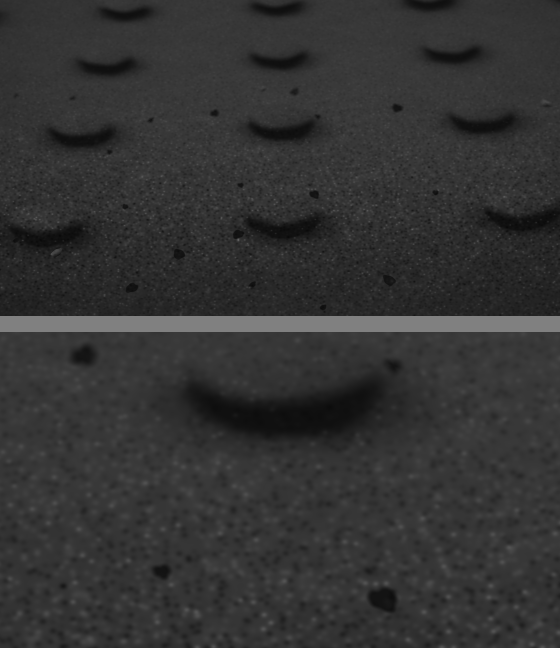
Top: the whole. Bottom: its middle third, enlarged.
This texture is drawn by a WebGL 2 fragment shader. Its source:

```glsl
#version 300 es
precision highp float;
// Dark gritty floor with rows of raised round studs receding into soft focus.
uniform vec2 u_resolution;
out vec4 outColor;

// Layout, in canvas heights
const vec2 FRONT_STUD = vec2(0.898, 0.315); // centre of the middle front stud
const float HORIZON = 1.863;                // distance from front row up to horizon
const float ROW_STEP = 0.19;                // depth added by each row
const float COLUMN_STEP = 0.755;            // stud spacing in the front row
const float ROW_TILT = 0.034;
const float ROW_DRIFT = -0.007;             // sideways shift of each row
const vec2 STUD_RADIUS = vec2(0.119, 0.070);
const vec2 DEBRIS_CELL = vec2(0.19, 0.42);
const float DEBRIS_CHANCE = 0.30;
const float GRAIN_SCALE = 115.0;

// Greys
const float FLOOR_FAR = 0.222;
const float FLOOR_NEAR = 0.150;
const float STUD_TOP = 0.215;
const float STUD_SIDE = 0.062;
const float CHIP = 0.06;
const float PEBBLE = 0.30;

vec2 hash2(vec2 p) {
    vec3 q = fract(p.xyx * vec3(0.1031, 0.1030, 0.0973));
    q += dot(q, q.yzx + 33.33);
    return fract((q.xx + q.yz) * q.zy);
}

// Cellular noise: x = smooth signed grain, y = strength of rare bright specks
vec2 cellular(vec2 p) {
    vec2 cell = floor(p), sum = vec2(0.0);
    for (int j = -1; j <= 1; j++)
        for (int i = -1; i <= 1; i++) {
            vec2 id = cell + vec2(i, j);
            vec2 d = id + hash2(id) - p;
            float value = hash2(id + 71.0).x;
            float near = exp(-5.0 * dot(d, d));
            sum += vec2((value - 0.5) * near, step(0.965, value) * near * near);
        }
    return sum;
}

// Broad uneven tone from layered sines
float mottle(vec2 p) {
    float sum = 0.0, amp = 0.5;
    for (int i = 0; i < 4; i++) {
        sum += amp * sin(p.x + 1.7 * sin(p.y * 0.8)) * sin(p.y + 1.3 * sin(p.x * 0.7));
        p = mat2(1.5, 1.2, -1.2, 1.5) * p + 2.3;
        amp *= 0.6;
    }
    return sum;
}

// Shades the stud nearest to p, which lies in the given row
float addStud(float tone, vec2 p, float row) {
    float scale = 1.0 / (1.0 + ROW_STEP * row);
    float column = round((p.x - ROW_DRIFT * row) / (COLUMN_STEP * scale));
    float x = column * COLUMN_STEP * scale + ROW_DRIFT * row;
    vec2 centre = vec2(x, HORIZON * (1.0 - scale) + ROW_TILT * x);
    vec2 id = vec2(column, row) + 20.0;
    vec2 size = STUD_RADIUS * vec2(scale, pow(scale, 1.4)) * (0.97 + 0.06 * hash2(id).x);
    vec2 q = (p - centre) / size;
    q += 0.025 * vec2(sin(q.y * 5.0 + id.x * 3.0), sin(q.x * 6.0 + id.y * 2.0));
    float blur = 0.07 + 0.10 * max(row, 0.0);

    // Contact shadow
    vec2 s = (q - vec2(0.08, -0.40)) / vec2(1.22, 0.82);
    tone *= 1.0 - 0.55 * exp(-pow(dot(s, s), 1.5) * 0.9);

    // Domed top and dark lower side
    float body = 1.0 - smoothstep(1.0 - blur, 1.0 + blur, length(q));
    float fromTop = length((q - vec2(-0.08, 0.38)) / vec2(1.08, 0.9));
    float side = smoothstep(0.60 - blur * 0.3, 1.06, fromTop) * smoothstep(0.5, -0.25, q.y);
    float top = STUD_TOP - 0.035 * smoothstep(0.6, -0.5, q.y) - 0.015 * q.x;
    top -= 0.012 * (1.0 - smoothstep(0.0, 1.5, row));
    return mix(tone, mix(top, STUD_SIDE, side), body);
}

// Scatters dark chips and a few pale pebbles over the ground
float addDebris(float tone, vec2 ground, float scale) {
    vec2 cell = floor(ground / DEBRIS_CELL);
    vec2 pick = hash2(cell + 47.0), look = hash2(cell + 113.0);
    vec2 spot = (cell + 0.25 + 0.5 * hash2(cell + 9.0)) * DEBRIS_CELL;
    vec2 d = (ground - spot) * vec2(scale, HORIZON * ROW_STEP * scale * scale);
    float turn = (look.x - 0.5) * 1.2;
    d = mat2(cos(turn), sin(turn), -sin(turn), cos(turn)) * d;
    d.y *= 1.3;
    float angle = atan(d.y, d.x);
    float radius = mix(0.009, 0.020, look.y * look.y) * scale;
    radius *= 1.0 + 0.10 * sin(angle * 3.0 + look.x * 6.0) + 0.05 * sin(angle * 5.0);
    float blur = 0.003 + 0.004 * max(ground.y, 0.0);
    float mask = 1.0 - smoothstep(-blur, blur, length(d) - radius);
    mask *= step(pick.x, DEBRIS_CHANCE) * (1.0 - smoothstep(1.2, 1.9, ground.y));
    float pale = step(0.82, pick.y);
    float stone = mix(CHIP, PEBBLE * smoothstep(-1.6, 0.6, d.y / radius), pale);
    return mix(tone, stone, mask * 0.9);
}

void main() {
    vec2 uv = gl_FragCoord.xy / u_resolution.y;
    vec2 p = uv - FRONT_STUD;
    // Perspective: scale falls towards the horizon, row counts studs in depth
    float scale = 1.0 - (p.y - ROW_TILT * p.x) / HORIZON;
    float row = (1.0 / scale - 1.0) / ROW_STEP;
    vec2 ground = vec2((p.x - ROW_DRIFT * row) / scale, row);
    float focus = exp(-pow((uv.y - 0.24) / 0.33, 2.0));

    // Floor tone, studs and debris
    float tone = mix(FLOOR_NEAR, FLOOR_FAR, smoothstep(-0.05, 0.60, uv.y));
    tone -= 0.026 * pow(abs(p.x) / 0.9, 3.0) + 0.008 * smoothstep(0.8, 1.0, uv.y);
    tone += 0.009 * mottle(ground * vec2(9.0, 7.0));
    tone = addStud(tone, p, round(row));
    tone = addDebris(tone, ground, scale);

    // Grit and sparkling specks, strongest in the focused band
    vec2 grit = cellular(uv * GRAIN_SCALE * vec2(1.0, 1.2));
    vec2 speck = cellular(uv * 50.0 + 5.0);
    tone *= 1.0 + (0.12 + 0.62 * focus) * grit.x + 0.15 * focus * speck.x;
    tone += focus * (0.06 * grit.y + 0.05 * speck.y);
    outColor = vec4(vec3(clamp(tone, 0.0, 1.0)), 1.0);
}
```
